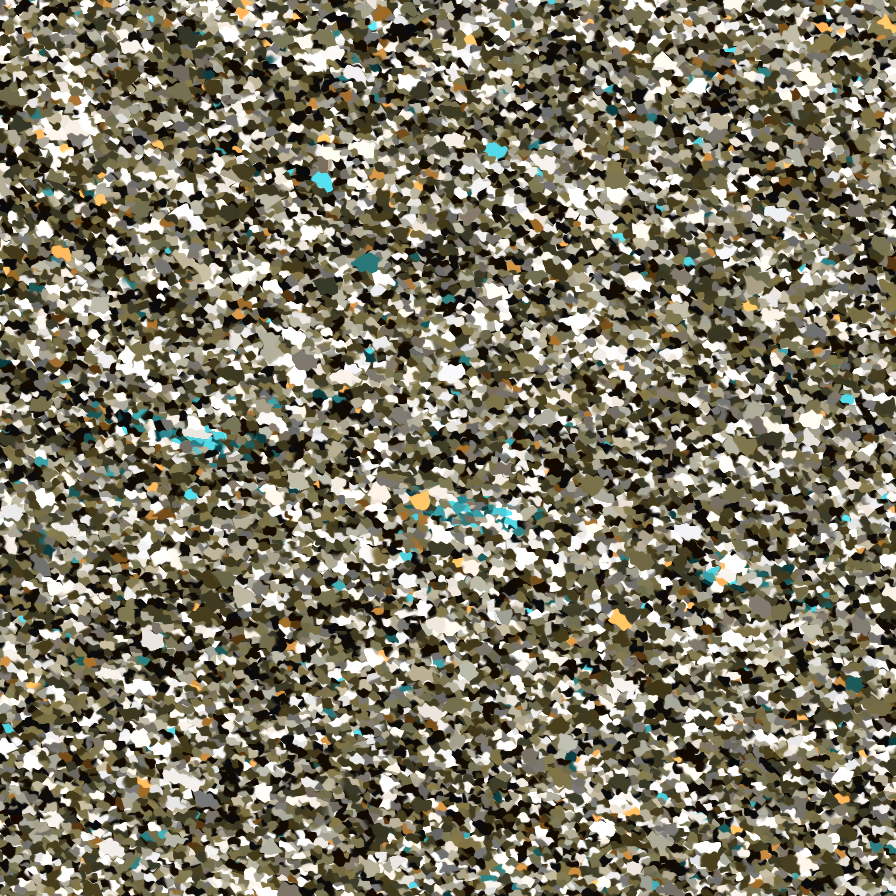
Give the GLSL for this texture, as a WebGL 1 fragment shader.

```glsl
precision highp float;
// Thin section of fine sandstone: tightly packed pale, olive and dark mineral grains.
uniform vec2 u_resolution;

const vec3 INK = vec3(0.06, 0.04, 0.02);
const vec3 DARK_OLIVE = vec3(0.25, 0.23, 0.13);
const vec3 OLIVE = vec3(0.48, 0.45, 0.30);
const vec3 GREY = vec3(0.47, 0.45, 0.42);
const vec3 PALE = vec3(0.71, 0.69, 0.61);
const vec3 QUARTZ = vec3(1.0, 0.98, 0.96);
const vec3 TEAL = vec3(0.08, 0.62, 0.68);
const vec3 ORANGE = vec3(0.90, 0.56, 0.16);
const float BEDDING_ANGLE = 0.27;

vec2 hash2(vec2 p) {
  vec3 q = fract(p.xyx * vec3(0.1031, 0.1030, 0.0973));
  q += dot(q, q.yzx + 33.33);
  return fract((q.xx + q.yz) * q.zy);
}

// Turns the plane so that x runs along the bedding, falling to the right.
vec2 alongBedding(vec2 p, float angle) {
  float c = cos(angle), s = sin(angle);
  return vec2(c * p.x - s * p.y, s * p.x + c * p.y);
}

// Slow light and dark drift, stretched along the bedding.
float drift(vec2 q) {
  return sin(q.y * 31.0 + 2.0 * sin(q.x * 7.0))
       + 0.7 * sin(q.y * 67.0 + q.x * 19.0 + 1.5 * sin(q.x * 23.0))
       + 0.6 * sin(q.x * 37.0 - q.y * 13.0 + 2.0);
}

// Patchy seam in which the teal grains gather.
float tealSeam(vec2 p) {
  float height = 0.575 - 0.275 * p.x + 0.010 * sin(p.x * 24.0);
  float offset = (p.y - height) / 0.016;
  return exp(-offset * offset) * smoothstep(-0.3, 0.9, sin(p.x * 20.0 - 2.8));
}

vec3 mineral(float tone) {
  vec3 c = mix(INK, DARK_OLIVE, step(0.18, tone));
  c = mix(c, OLIVE, step(0.39, tone));
  c = mix(c, GREY, step(0.57, tone));
  c = mix(c, PALE, step(0.67, tone));
  return mix(c, QUARTZ, step(0.82, tone));
}

vec3 grainColor(vec2 id, float bias, float seam) {
  vec2 pick = hash2(id + 17.0);
  vec2 stain = hash2(id + 71.0);
  vec3 c = mineral(pick.x + bias);
  c *= 0.90 + 0.20 * pick.y;
  c += (stain.y - 0.5) * vec3(0.05, 0.0, -0.07);
  float light = dot(c, vec3(0.33));
  float isTeal = step(stain.x, 0.012 + 0.38 * seam);
  float isOrange = step(0.978, stain.x);
  c = mix(c, TEAL * (0.45 + 0.9 * light), 0.75 * isTeal);
  return mix(c, ORANGE * (0.45 + 0.8 * light), 0.75 * isOrange);
}

// Cellular grains with soft borders; premultiplied colour, coverage in alpha.
vec4 grainLayer(vec2 q, float sharpness, float coverage, float bias, float seam) {
  vec2 cell = floor(q);
  vec4 sum = vec4(0.0);
  float total = 0.0;
  for (int j = -1; j <= 1; j++) {
    for (int i = -1; i <= 1; i++) {
      vec2 id = cell + vec2(float(i), float(j));
      vec2 d = id + 0.05 + 0.9 * hash2(id) - q;
      float weight = exp(-sharpness * dot(d, d));
      float present = step(hash2(id + 131.0).y, coverage);
      sum += weight * present * vec4(grainColor(id, bias, seam), 1.0);
      total += weight;
    }
  }
  return sum / total;
}

vec3 cover(vec3 below, vec4 layer) {
  return below * (1.0 - layer.a) + layer.rgb;
}

void main() {
  vec2 p = gl_FragCoord.xy / min(u_resolution.x, u_resolution.y);
  vec2 q = alongBedding(p, BEDDING_ANGLE) + 2.0;
  float seam = tealSeam(p);
  float bias = 0.045 * drift(q) + 0.08 * seam - 0.01;

  // Bend the cell borders so that the grains look broken.
  vec2 bent = q + 0.0011 * sin(q.yx * vec2(410.0, 530.0) + 3.0 * sin(q * 170.0));

  // Fine groundmass, common grains, then a few coarse ones.
  vec3 color = grainLayer(bent * vec2(130.0, 168.0), 14.0, 1.0, bias, seam).rgb;
  color = cover(color, grainLayer(bent * vec2(86.0, 120.0) + 40.0, 18.0, 0.55, bias, seam));
  color = cover(color, grainLayer(bent * vec2(50.0, 70.0) + 90.0, 36.0, 0.08, bias + 0.22, seam));

  gl_FragColor = vec4(clamp(color, 0.0, 1.0), 1.0);
}
```
